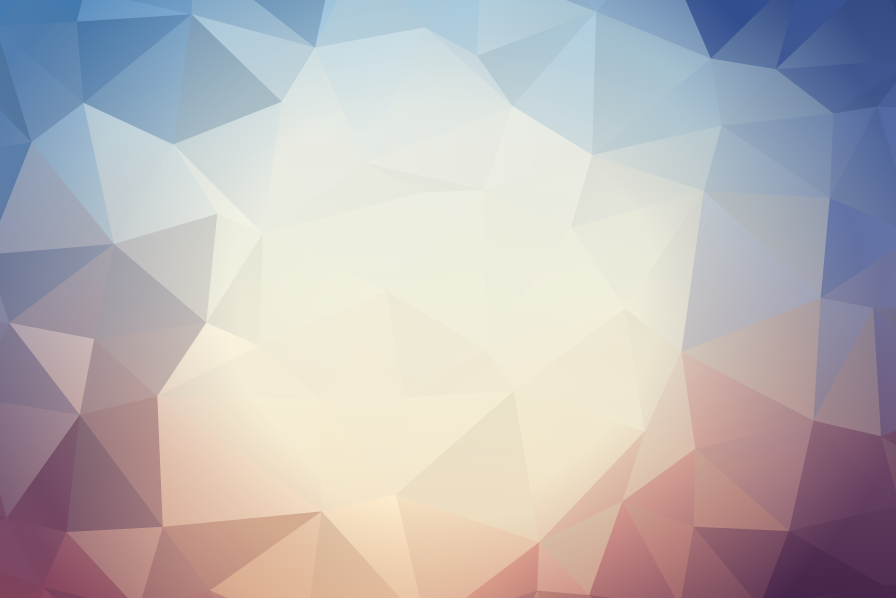
This background is drawn by a Shadertoy shader. Its source:

```glsl
// Low-poly background: a pale warm disc fading to blue above and plum below.
#define GRID vec2(9.0, 6.5)        // cells across the canvas
#define ASPECT vec2(1.5, 1.0)      // canvas size in units of its height
#define JITTER 0.38                // vertex displacement, in cells
#define BULGE 0.25                 // how much larger the central facets are
#define CENTER vec2(0.49, 0.49)    // middle of the pale disc
#define RADII vec2(0.36, 0.52)     // radii of the middle ring
#define DISC_EDGE 0.64             // where the pale disc starts to fade
#define RIM_EDGE 1.45              // where the rim colour is reached
#define FACET_BLEND 0.60           // 0 = flat facets, 1 = smooth field
#define FACET_SHIFT 0.05           // random offset of each facet's colour
#define FACET_LIGHT 0.13           // random brightness of each facet

vec2 hash2(vec2 p) {
    vec2 k = vec2(dot(p, vec2(127.1, 311.7)), dot(p, vec2(269.5, 183.3)));
    return fract(sin(k) * 43758.5);
}

// Five evenly spaced colour stops, from bottom to top.
vec3 ramp(float t, vec3 a, vec3 b, vec3 c, vec3 d, vec3 e) {
    t = clamp(t, 0.0, 1.0) * 4.0;
    vec3 col = mix(a, b, clamp(t, 0.0, 1.0));
    col = mix(col, c, clamp(t - 1.0, 0.0, 1.0));
    col = mix(col, d, clamp(t - 2.0, 0.0, 1.0));
    return mix(col, e, clamp(t - 3.0, 0.0, 1.0));
}

float radius(vec2 uv) {
    return length((uv - CENTER) / RADII);
}

// Smooth colour field: disc, middle ring and rim.
vec3 colorField(vec2 uv) {
    vec3 disc = ramp(uv.y,
        vec3(0.93, 0.83, 0.69), vec3(0.95, 0.91, 0.81), vec3(0.94, 0.93, 0.86),
        vec3(0.90, 0.91, 0.88), vec3(0.80, 0.87, 0.89));
    vec3 ringFoot = mix(vec3(0.88, 0.70, 0.57), vec3(0.73, 0.46, 0.45),
        smoothstep(0.40, 0.75, uv.x));
    vec3 ring = ramp(uv.y, ringFoot,
        vec3(0.80, 0.63, 0.58), vec3(0.71, 0.69, 0.71),
        vec3(0.69, 0.76, 0.79), vec3(0.65, 0.78, 0.86));
    vec3 leftRim = ramp(uv.y,
        vec3(0.51, 0.26, 0.36), vec3(0.42, 0.31, 0.43), vec3(0.43, 0.44, 0.57),
        vec3(0.36, 0.49, 0.66), vec3(0.27, 0.48, 0.69));
    vec3 rightRim = ramp(uv.y,
        vec3(0.27, 0.14, 0.29), vec3(0.44, 0.29, 0.41), vec3(0.42, 0.43, 0.58),
        vec3(0.32, 0.41, 0.62), vec3(0.19, 0.29, 0.53));
    vec3 rim = mix(leftRim, rightRim, smoothstep(0.15, 0.85, uv.x));
    float r = radius(uv);
    vec3 col = mix(disc, ring, clamp((r - DISC_EDGE) / (1.0 - DISC_EDGE), 0.0, 1.0));
    return mix(col, rim, clamp((r - 1.0) / (RIM_EDGE - 1.0), 0.0, 1.0));
}

// Spreads the grid around the middle of the canvas.
float spread(vec2 g) {
    return 1.0 + BULGE * (0.33 - dot(g, g));
}

// Jittered grid corner, in units of the canvas height.
vec2 vertex(vec2 id) {
    vec2 g = (id + JITTER * (2.0 * hash2(id + 7.0) - 1.0)) / GRID - 0.5;
    return (g * spread(g) + 0.5) * ASPECT;
}

// Grid cell under a canvas position, by inverting the spread.
vec2 cellAt(vec2 uv) {
    vec2 g = uv - 0.5;
    for (int i = 0; i < 4; i++) g = (uv - 0.5) / spread(g);
    return floor((g + 0.5) * GRID);
}

// Signed distance to the line a-b, positive on its left.
float leftOf(vec2 p, vec2 a, vec2 b) {
    vec2 e = b - a, q = p - a;
    return (e.x * q.y - e.y * q.x) / length(e);
}

// Facet colour times its coverage, with the coverage in the last component.
vec4 facet(vec2 p, vec2 a, vec2 b, vec2 c, float pixel) {
    float d = min(leftOf(p, a, b), min(leftOf(p, b, c), leftOf(p, c, a)));
    float cover = clamp(d / pixel + 0.5, 0.0, 1.0);
    if (cover <= 0.0) return vec4(0.0);
    vec2 middle = (a + b + c) / 3.0;
    vec2 rnd = hash2(floor(middle * 400.0)) - 0.5;
    vec2 uv = mix(middle, p, FACET_BLEND) / ASPECT;
    float strength = smoothstep(0.3, 1.2, radius(middle / ASPECT));
    vec3 col = colorField(uv + 2.0 * FACET_SHIFT * rnd * strength);
    // Each facet is lit along its own direction.
    float light = rnd.x + 4.0 * dot(p - middle, rnd.yx);
    col *= 1.0 + FACET_LIGHT * light * (0.2 + 0.8 * strength);
    return vec4(col, 1.0) * cover;
}

void mainImage(out vec4 fragColor, in vec2 fragCoord) {
    vec2 uv = fragCoord / iResolution.xy;
    vec2 p = uv * ASPECT;
    float pixel = 1.0 / iResolution.y;
    vec2 cell = cellAt(uv);
    vec4 sum = vec4(colorField(uv), 1.0) * 0.001;

    // Split each nearby cell along its shorter diagonal.
    for (int k = 0; k < 9; k++) {
        vec2 id = cell + vec2(float(k % 3), float(k / 3)) - 1.0;
        vec2 a = vertex(id);
        vec2 b = vertex(id + vec2(1.0, 0.0));
        vec2 c = vertex(id + vec2(1.0, 1.0));
        vec2 d = vertex(id + vec2(0.0, 1.0));
        if (distance(a, c) < distance(b, d)) {
            sum += facet(p, a, b, c, pixel) + facet(p, a, c, d, pixel);
        } else {
            sum += facet(p, b, c, d, pixel) + facet(p, b, d, a, pixel);
        }
    }
    fragColor = vec4(clamp(sum.rgb / sum.a, 0.0, 1.0), 1.0);
}
```
